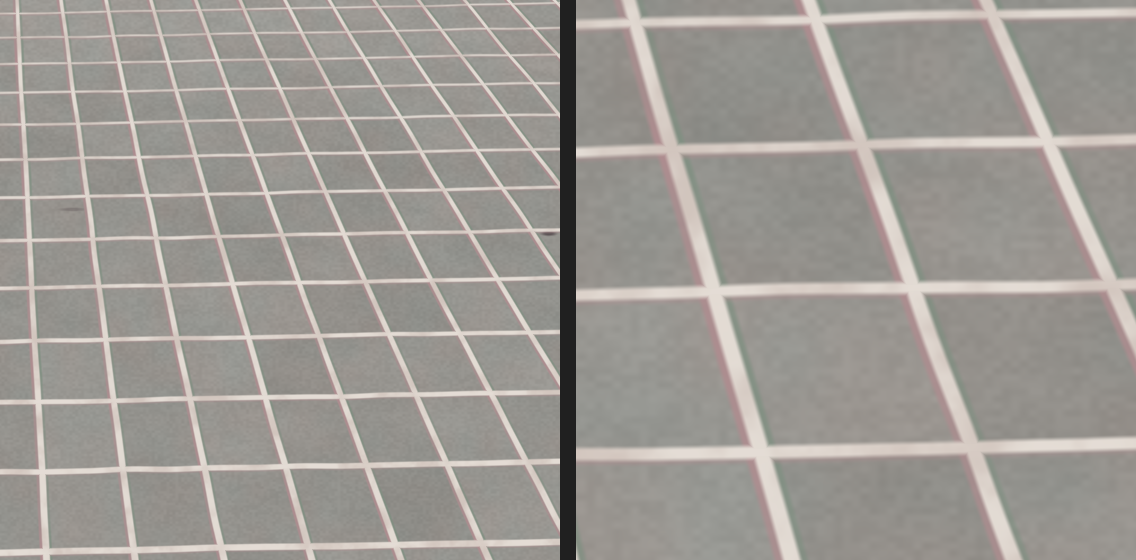
Left: the whole. Right: its middle third, enlarged.
Write a WebGL 2 fragment shader that draws this texture.

```glsl
#version 300 es
precision highp float;

uniform vec2 u_resolution;
out vec4 outColor;

// Perspective of the floor; y runs down from the top edge
const float HORIZON = 1.0182;       // distance of the horizon above the top edge
const float COLUMN_SCALE = 0.0784;  // column spacing per unit of depth
const float ROW_SCALE = 0.0384;     // row step in inverse depth
const float COLUMN_START = 0.030;
const float COLUMN_LEAN = 0.053;
const float ROW_TILT = 0.019;
const float WOBBLE = 0.0025;

// Joints, as half widths relative to one tile
const float COLUMN_JOINT = 0.040;
const float ROW_JOINT = 0.037;
const float SOFTNESS = 0.0019;
const float FRINGE_WIDTH = 0.0034;

// Surface
const float TILE_VARIATION = 0.030;
const float CLOUDINESS = 0.050;
const float GRAIN = 0.035;
const vec3 TILE_COLOR = vec3(0.582, 0.574, 0.554);
const vec3 JOINT_COLOR = vec3(0.90, 0.87, 0.84);
const vec3 JOINT_WORN = vec3(0.83, 0.78, 0.75);
const vec3 PINK_FRINGE = vec3(0.68, 0.55, 0.56);
const vec3 GREEN_FRINGE = vec3(0.49, 0.56, 0.50);
const vec3 STAIN_COLOR = vec3(0.33, 0.29, 0.30);

float hash(vec2 p) {
    vec3 q = fract(vec3(p.xyx) * 0.1031);
    q += dot(q, q.yzx + 33.33);
    return fract((q.x + q.y) * q.z);
}

float noise(vec2 p) {
    vec2 cell = floor(p);
    vec2 f = fract(p);
    f = f * f * (3.0 - 2.0 * f);
    return mix(mix(hash(cell), hash(cell + vec2(1, 0)), f.x),
               mix(hash(cell + vec2(0, 1)), hash(cell + vec2(1, 1)), f.x), f.y);
}

float fbm(vec2 p) {
    float sum = 0.0;
    float weight = 0.5;
    for (int i = 0; i < 4; i++) {
        sum += weight * noise(p);
        p = p * 2.03 + 17.1;
        weight *= 0.5;
    }
    return sum;
}

// Soft band around zero distance
float band(float d, float halfWidth, float soft) {
    return 1.0 - smoothstep(halfWidth - soft, halfWidth + soft, abs(d));
}

// Soft elliptical mark
float stain(vec2 p, vec2 center, vec2 radius) {
    return 1.0 - smoothstep(0.3, 1.2, length((p - center) / radius));
}

void main() {
    vec2 p = gl_FragCoord.xy / u_resolution;
    p.y = 1.0 - p.y;
    float soft = max(SOFTNESS, 0.7 / u_resolution.y);

    // Floor coordinates, slightly uneven as if laid by hand
    vec2 q = p + WOBBLE * (vec2(noise(p * 13.0), noise(p * 13.0 + 50.0)) - 0.5);
    float rowDepth = q.y + ROW_TILT * (q.x - 0.06) + HORIZON;
    float columnSize = COLUMN_SCALE * (q.y + HORIZON);
    float rowSize = ROW_SCALE * rowDepth * rowDepth;
    vec2 grid = vec2((q.x - COLUMN_START - COLUMN_LEAN * q.y) / columnSize,
                     1.0 / (ROW_SCALE * rowDepth));
    vec2 tile = floor(grid);

    // Signed distance to the nearest joints, in canvas units
    vec2 d = (grid - round(grid)) * vec2(columnSize, -rowSize);
    float columnHalf = COLUMN_JOINT * columnSize;
    float rowHalf = ROW_JOINT * rowSize;

    // Tile surface: tone per tile, clouds, grain and haze in the distance
    float tone = TILE_VARIATION * (hash(tile + 40.0) - 0.5);
    tone += CLOUDINESS * (fbm(grid * vec2(1.6, 2.2) + 9.0) - 0.47);
    tone += GRAIN * (noise(p * vec2(190.0, 240.0)) - 0.5);
    tone += 0.025 * (1.0 - smoothstep(0.0, 0.3, p.y));
    vec3 color = TILE_COLOR + tone;
    float tint = noise(p * 24.0 + 70.0) - 0.5;
    color += tint * vec3(0.018, -0.008, -0.010);

    // Dark smudges
    color = mix(color, STAIN_COLOR, 0.85 * stain(p, vec2(0.980, 0.417), vec2(0.016, 0.005)));
    color = mix(color, STAIN_COLOR, 0.35 * stain(p, vec2(0.130, 0.374), vec2(0.026, 0.004)));

    // Coloured edges of the joints, pink on the left and green on the right
    float strength = 0.55 + 0.45 * noise(grid * vec2(1.0, 2.0) + 5.0);
    float pink = band(d.x + columnHalf + 0.0015, FRINGE_WIDTH, soft);
    float green = band(d.x - columnHalf - 0.0015, FRINGE_WIDTH * 0.8, soft);
    float under = band(d.y - rowHalf - 0.0005, FRINGE_WIDTH * 0.6, soft);
    color = mix(color, PINK_FRINGE, pink * strength);
    color = mix(color, GREEN_FRINGE, green * strength * 0.8);
    color = mix(color, PINK_FRINGE, under * strength * 0.5);

    // Pale joints with uneven wear
    float wear = fbm(p * 28.0);
    vec3 joint = mix(JOINT_COLOR, JOINT_WORN, smoothstep(0.3, 0.75, wear));
    float columnLine = band(d.x, columnHalf, soft);
    float rowLine = band(d.y, rowHalf, soft) * (0.82 + 0.16 * smoothstep(0.0, 0.5, p.y));
    color = mix(color, joint, max(columnLine * 0.96, rowLine));

    outColor = vec4(clamp(color, 0.0, 1.0), 1.0);
}
```
